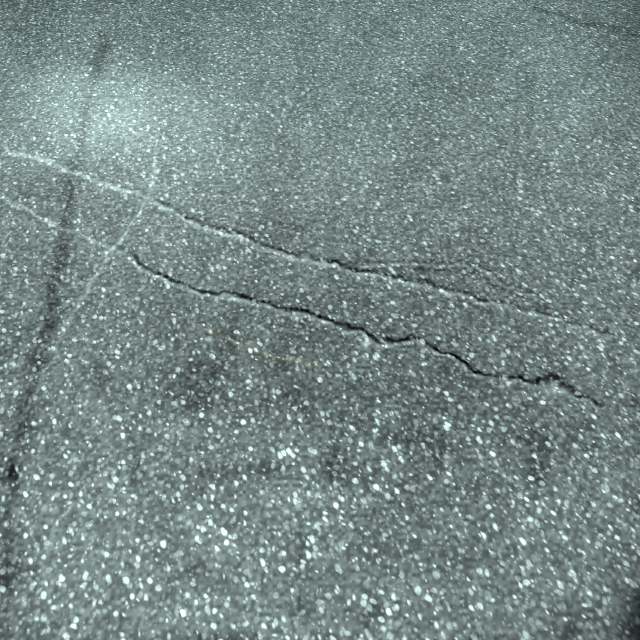
Reproduce this texture procedurally as a Shadertoy shader.

```glsl
vec2 hash2(vec2 p) {
    vec3 a = fract(p.xyx * vec3(.1031, .1030, .0973));
    a += dot(a, a.yzx + 33.33);
    return fract((a.xx + a.yz) * a.zy);
}

float noise(vec2 p) {
    vec2 i = floor(p), f = fract(p);
    f = f * f * (3. - 2. * f);
    return mix(mix(hash2(i).x, hash2(i + vec2(1, 0)).x, f.x),
               mix(hash2(i + vec2(0, 1)).x, hash2(i + 1.).x, f.x), f.y);
}

// Distance to a segment, negative on its right-hand side
float segment(vec2 p, vec2 a, vec2 b) {
    vec2 ab = b - a, ap = p - a;
    float d = length(ap - ab * clamp(dot(ap, ab) / dot(ab, ab), 0., 1.));
    return ab.x * ap.y < ab.y * ap.x ? -d : d;
}

float path(vec2 p, vec2 pts[8]) {
    float best = 9.;
    for (int i = 0; i < 7; i++) {
        float d = segment(p, pts[i], pts[i + 1]);
        if (abs(d) < abs(best)) best = d;
    }
    return best;
}

float ridge(float d, float width) {
    return exp(-d * d / (width * width));
}

float blob(vec2 p, vec2 centre, vec2 size) {
    vec2 d = (p - centre) / size;
    return exp(-dot(d, d));
}

// Scattered chips of random size, shape and paleness
float stones(vec2 q) {
    vec2 cell = floor(q), f = fract(q);
    float pale = 0.;
    for (int y = -1; y <= 1; y++)
    for (int x = -1; x <= 1; x++) {
        vec2 o = vec2(x, y);
        vec2 k = hash2(cell + o + 71.);
        vec2 d = f - o - hash2(cell + o);
        d = vec2(d.x + d.y * (k.y - .5) * .6, d.y * mix(.55, 1., fract(k.x * 7.)));
        float r = mix(.1, .36, k.x * k.x);
        pale = max(pale, k.y * k.y * (1. - smoothstep(r - .12, r + .2, length(d))));
    }
    return pale;
}

void mainImage(out vec4 fragColor, in vec2 fragCoord) {
    vec2 p = fragCoord / iResolution.xy;

    // Aggregate on a receding ground plane
    vec2 ground = vec2(p.x - .5, 1.95) / (1.95 - p.y) + 3.;
    float near = 1. - smoothstep(.1, .85, p.y);
    float glow = blob(p, vec2(.16, .82), vec2(.16, .075));
    vec2 warp = vec2(noise(ground * 230.), noise(ground * 230. + 50.)) * .25;
    float chips = stones(ground * 146. + warp);
    float fine = stones(ground * 220. + 40. + warp);
    float grain = noise(ground * 290.) - .5;

    // Broad light and worn patches
    float tone = .51 + .18 * glow
        + .06 * blob(p, vec2(.19, .75), vec2(.24, .17))
        + .045 * blob(p, vec2(.87, .74), vec2(.09, .22))
        + .03 * blob(p, vec2(.45, .8), vec2(.25, .2))
        - .06 * blob(p, vec2(.72, .42), vec2(.33, .18))
        - .045 * blob(p, vec2(.4, .46), vec2(.22, .12))
        - .03 * blob(p, vec2(.68, .22), vec2(.12, .15))
        - .04 * smoothstep(.86, 1., p.y) * (1. - smoothstep(.1, .6, p.x))
        + .05 * blob(p, vec2(.25, .12), vec2(.3, .22));
    tone += .04 * (noise(p * 7.) - .5) + .06 * (noise(p * 23.) - .5);
    tone -= .07 * smoothstep(.7, .9, noise(p * 19. + 5.)) * (.3 + near);
    tone += chips * mix(.34, .62, near) * (1. + .3 * glow);
    tone += fine * mix(.2, .25, near) + grain * .23 - .03;

    // Ragged coordinates for every crack
    vec2 rough = vec2(noise(p * 48.), noise(p * 48. + 60.)) - .5;
    rough += .5 * (vec2(noise(p * 120.), noise(p * 120. + 90.)) - .5);
    vec2 c = p + rough * .009;
    float broken = .45 + .8 * noise(p * 55. + 20.);

    // Dark tar seam down the left
    float tar = path(c, vec2[8](vec2(.163, .94), vec2(.143, .857), vec2(.112, .727),
        vec2(.098, .61), vec2(.078, .505), vec2(.046, .4), vec2(.02, .27), vec2(.004, .05)));
    float tarWidth = mix(.016, .009, smoothstep(.3, .85, p.y));
    tone -= .19 * ridge(tar, tarWidth) * broken * mix(1., .6, smoothstep(.6, .75, p.y));

    // Upper crack: pale on the left, open with a lit lower lip on the right
    float upper = path(c, vec2[8](vec2(0, .77), vec2(.13, .725), vec2(.235, .69),
        vec2(.32, .648), vec2(.43, .611), vec2(.54, .582), vec2(.8, .522), vec2(.95, .477)));
    float open = smoothstep(.22, .27, p.x);
    float fade = 1. - .4 * smoothstep(.55, .95, p.x);
    tone -= .25 * open * fade * ridge(upper - .003, .0036) * broken;
    tone += .26 * fade * ridge(upper + .004 * open, .0038) * broken;
    float branch = min(abs(segment(c, vec2(.52, .585), vec2(.73, .584))),
                       abs(segment(c, vec2(.73, .584), vec2(.85, .525))));
    tone += .12 * (ridge(branch + .001, .003) - ridge(branch - .006, .003)) * broken;

    // Lower crack, widening towards its right end
    float lower = path(c, vec2[8](vec2(0, .69), vec2(.08, .65), vec2(.176, .616),
        vec2(.22, .59), vec2(.293, .552), vec2(.378, .533), vec2(.47, .511), vec2(.56, .484)));
    float lowerEnd = path(c, vec2[8](vec2(.56, .484), vec2(.59, .463), vec2(.65, .471),
        vec2(.742, .42), vec2(.82, .405), vec2(.87, .408), vec2(.9, .383), vec2(.94, .368)));
    if (abs(lowerEnd) < abs(lower)) lower = lowerEnd;
    open = smoothstep(.13, .23, p.x);
    float width = .003 + .003 * blob(p, vec2(.87, .4), vec2(.05)) + .001 * blob(p, vec2(.61, .46), vec2(.04));
    tone -= .34 * open * ridge(lower - .001, width) * (.25 + .7 * broken);
    tone += .22 * ridge(lower + (width + .002) * open, .0037) * broken * (1. - .4 * smoothstep(.5, .7, p.x));
    tone += .22 * blob(c, vec2(.868, .39), vec2(.014, .008)) + .4 * blob(p, vec2(.572, .462), vec2(.006));

    // Pale hairlines
    float link = path(c, vec2[8](vec2(.247, .78), vec2(.235, .69), vec2(.195, .635),
        vec2(.176, .61), vec2(.13, .538), vec2(.078, .44), vec2(.026, .323), vec2(0, .27)));
    tone += .19 * ridge(link, .0033) * broken * mix(.6, 1.1, smoothstep(.45, .6, p.y));
    float corner = min(abs(segment(c, vec2(0, .245), vec2(.045, .185))),
                       abs(segment(c, vec2(.045, .185), vec2(.085, .035))));
    tone += .14 * ridge(corner, .004) * broken;
    float scratch = min(abs(segment(c, vec2(.32, .485), vec2(.43, .44))),
                        abs(segment(c, vec2(.43, .44), vec2(.5, .427))));
    float warm = ridge(scratch, .003) * broken;
    tone += .09 * warm;
    tone -= .1 * ridge(segment(c, vec2(.83, .985), vec2(1, .945)), .004);

    // Lens falloff and cool tint
    tone *= 1. - .3 * smoothstep(.58, .84, length(p - vec2(.43, .53)));
    tone *= 1. - .65 * blob(p, vec2(1.01, 0), vec2(.035, .08));
    vec3 tint = mix(vec3(.88, 1., .985), vec3(.85, 1., .99), smoothstep(.65, 1., p.y));
    tint += vec3(.08, .01, -.07) * warm;
    fragColor = vec4(clamp(tone * tint, 0., 1.), 1.);
}
```
